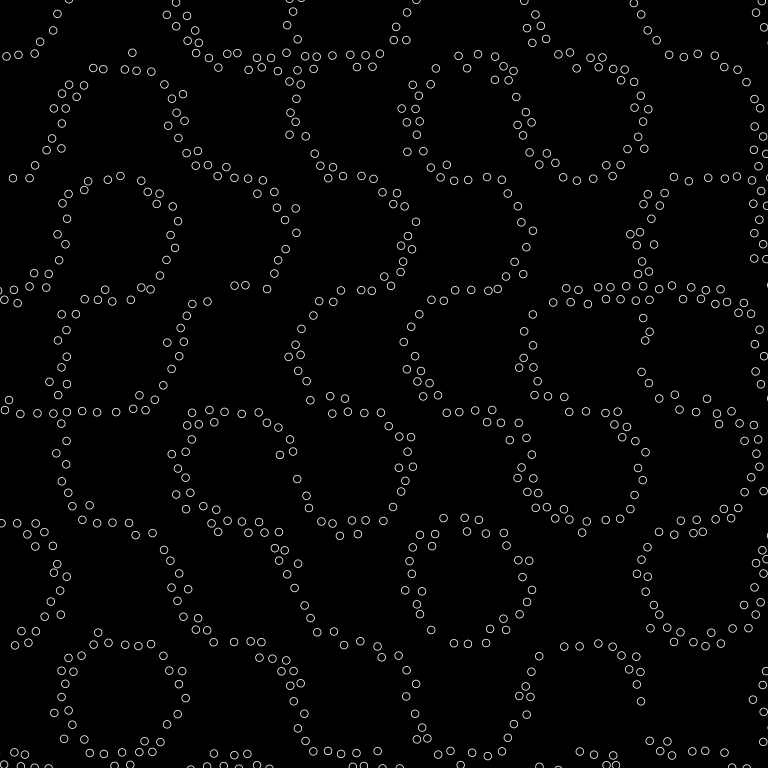
This pattern is drawn by a three.js fragment shader. Its source:

```glsl
// Small thin white rings scattered along winding Truchet curves on black.
varying vec2 vUv;

vec2 hash2(vec2 p) {
  vec3 q = fract(p.xyx * vec3(0.1031, 0.1030, 0.0973));
  q += dot(q, q.yzx + 33.33);
  return fract((q.xx + q.yz) * q.zy);
}

// Distance to the curves, in tiles: two quarter arcs or, rarely, a crossing
float curveDistance(vec2 p) {
  vec2 q = fract(p) - 0.5;
  vec2 pick = hash2(floor(p) + 17.0);
  if (pick.x < 0.11) return min(abs(q.x), abs(q.y));
  if (pick.y < 0.5) q.x = -q.x;
  return min(abs(length(q + 0.5) - 0.5), abs(length(q - 0.5) - 0.5));
}

// Share of a pixel covered by a line, by box filter
float lineCoverage(float d, float width, float pixel) {
  float overlap = min(0.5 * width, d + 0.5 * pixel) - max(-0.5 * width, d - 0.5 * pixel);
  return max(overlap, 0.0) / pixel;
}

void main() {
  const float tiles = 6.62;
  vec2 p = vUv * tiles + vec2(-0.034, 0.405);
  vec2 cell = vec2(0.136, 0.118);
  float pixel = fwidth(vUv.x);
  float light = 0.0;

  // Jittered brick lattice; only sites close to a curve carry a ring
  for (int j = -1; j <= 1; j++) {
    float row = floor(p.y / cell.y) + float(j);
    float shift = 0.5 * mod(row, 2.0);
    for (int i = -1; i <= 1; i++) {
      vec2 id = vec2(floor(p.x / cell.x - shift) + float(i), row);
      vec2 jitter = (hash2(id + 71.0) - 0.5) * 0.42;
      vec2 center = (id + vec2(shift, 0.0) + 0.5 + jitter) * cell;
      float chance = hash2(id + 139.0).x;
      float reach = mix(0.062, 0.112, chance * chance);
      if (curveDistance(center) < reach) {
        float d = length(p - center) / tiles - 0.0049;
        light = max(light, lineCoverage(d, 0.00102, pixel));
      }
    }
  }
  gl_FragColor = vec4(vec3(light), 1.0);
}
```
